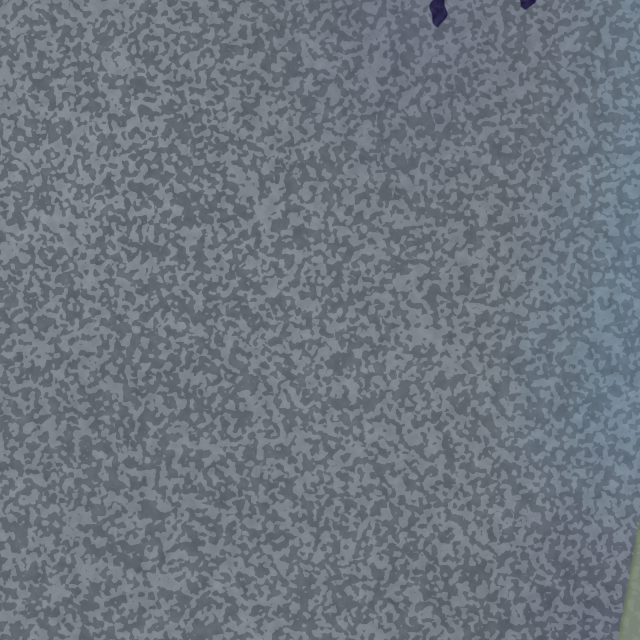
This texture is drawn by a WebGL 2 fragment shader. Its source:

```glsl
#version 300 es
precision highp float;
// Two-tone speckled vinyl floor under soft, uneven daylight.
// Flecks are the thresholded sum of randomly weighted cellular kernels;
// layered sines and broad falloffs supply the lighting and its blue cast.

uniform vec2 u_resolution;
out vec4 fragColor;

const float FLECK_CELLS = 162.0;   // kernel cells across the canvas
const float FLECK_BIAS = -0.02;    // raises or lowers the pale share
const float EDGE_SOFTNESS = 0.14;
const float DETAIL = 0.22;         // raggedness of fleck outlines
const float TONE_SPREAD = 0.022;   // brightness drift between flecks
const float GRAIN = 0.010;
const float JITTER = 0.8;
const float KERNEL_RADIUS = 1.1;   // stays inside the 3 by 3 search
const vec3 DARK_GREY = vec3(0.380, 0.403, 0.430);
const vec3 PALE_GREY = vec3(0.494, 0.520, 0.547);
const vec3 BLUE_CAST = vec3(0.95, 1.05, 1.11);
const vec3 VIOLET_CAST = vec3(0.98, 0.98, 1.03);
const vec3 CHIP_COLOR = vec3(0.15, 0.14, 0.27);
const vec3 CORNER_COLOR = vec3(0.49, 0.53, 0.48);
const vec3 CORNER_RIM = vec3(0.42, 0.47, 0.38);

// Three random values in 0..1 for an integer cell
vec3 hash3(vec2 cell, uint seed) {
    uvec3 v = uvec3(ivec3(ivec2(cell), int(seed))) * 1664525u + 1013904223u;
    v.x += v.y * v.z; v.y += v.z * v.x; v.z += v.x * v.y;
    v ^= v >> 16u;
    v.x += v.y * v.z; v.y += v.z * v.x; v.z += v.x * v.y;
    return vec3(v >> 8u) / 16777216.0;
}

// Signed cellular field: one jittered, weighted kernel per cell
float cellField(vec2 p, uint seed) {
    vec2 base = floor(p);
    float sum = 0.0;
    for (int j = -1; j <= 1; j++) {
        for (int i = -1; i <= 1; i++) {
            vec2 cell = base + vec2(i, j);
            vec3 rnd = hash3(cell, seed);
            vec2 d = p - cell - 0.5 - JITTER * (rnd.xy - 0.5);
            float k = max(0.0, 1.0 - dot(d, d) / (KERNEL_RADIUS * KERNEL_RADIUS));
            sum += (2.0 * rnd.z - 1.0) * k * k;
        }
    }
    return sum;
}

vec2 rotate(vec2 p, float a) {
    float c = cos(a), s = sin(a);
    return vec2(c * p.x - s * p.y, s * p.x + c * p.y);
}

// Broad falloff around a centre
float glow(vec2 p, vec2 center, vec2 size) {
    vec2 d = (p - center) / size;
    return exp(-dot(d, d));
}

// Slow brightness drift
float clouds(vec2 p) {
    return sin(9.0 * p.x + 4.0 * p.y + 1.3) * sin(7.0 * p.y - 3.0 * p.x)
         + 0.5 * sin(17.0 * p.x - 11.0 * p.y) * sin(13.0 * p.y + 8.0 * p.x + 2.0);
}

// Coverage of a small dark chip
float chip(vec2 p, vec2 center, vec2 size, float aa) {
    vec2 d = (p - center) / size;
    d.x += 0.15 * sin(4.0 * d.y);
    float dist = (abs(d.x) * 0.4 + length(d) * 0.7 - 1.0) * size.x;
    return 1.0 - smoothstep(-aa, aa, dist);
}

void main() {
    float side = min(u_resolution.x, u_resolution.y);
    vec2 uv = gl_FragCoord.xy / side;
    float aa = max(1.0 / side, 0.0012);

    // Flecks
    vec2 p = rotate(uv, 0.45) * FLECK_CELLS;
    p += 0.15 * sin(1.7 * p.yx + 2.0 * sin(0.6 * p));
    float field = cellField(p, 1u)
                + DETAIL * cellField(rotate(p, 0.8) * 1.8, 2u) + FLECK_BIAS;
    float edge = max(EDGE_SOFTNESS, 0.6 * fwidth(field));
    float pale = smoothstep(-edge, edge, field);

    // Lighting: fleck contrast fades towards the right
    float blue = smoothstep(0.72, 1.05, uv.x + 0.05 * sin(5.0 * uv.y))
               * smoothstep(0.05, 0.4, uv.y);
    float shade = glow(uv, vec2(0.66, 0.98), vec2(0.22, 0.25));
    float lowShade = glow(uv, vec2(0.93, 0.0), vec2(0.16, 0.22));
    float bright = glow(uv, vec2(0.2, 0.72), vec2(0.3, 0.25));
    float contrast = 1.0 + 0.15 * bright - 0.3 * blue - 0.2 * shade;
    vec3 color = mix(DARK_GREY, PALE_GREY, 0.5 + (pale - 0.5) * contrast);

    // Tone drift and fine grain
    color += TONE_SPREAD * cellField(rotate(uv, 1.1) * FLECK_CELLS * 0.55, 3u);
    color += GRAIN * cellField(rotate(uv, 0.2) * FLECK_CELLS * 1.5, 4u);
    color *= 1.0 + 0.012 * clouds(uv) + 0.02 * bright
           - 0.05 * shade - 0.06 * lowShade + 0.02 * blue;
    color *= mix(vec3(1.0), BLUE_CAST, blue);
    color *= mix(vec3(1.0), VIOLET_CAST, max(shade, lowShade));

    // Pale slanted strip in the lower corner
    float strip = uv.x - 0.965 - 0.18 * uv.y;
    vec3 stripColor = mix(CORNER_RIM, CORNER_COLOR, smoothstep(0.0, 0.009, strip));
    color = mix(color, stripColor + 0.03 * (pale - 0.5), smoothstep(-aa, aa, strip));

    // Chips at the upper edge
    float chips = max(chip(uv, vec2(0.685, 0.984), vec2(0.014, 0.019), aa),
                      chip(uv, vec2(0.823, 1.003), vec2(0.014, 0.013), aa));
    color = mix(color, CHIP_COLOR + 0.04 * field, chips);

    fragColor = vec4(clamp(color, 0.0, 1.0), 1.0);
}
```
